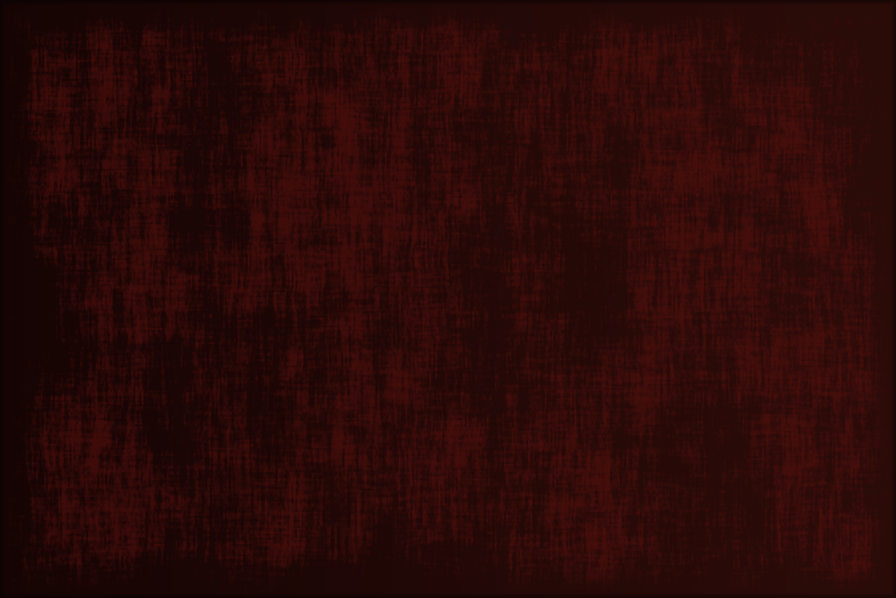
Reproduce this texture procedurally as a Shadertoy shader.

```glsl
// Dark red worn cloth: patchy crimson weave over a near-black brown ground

float hash(vec2 cell) {
    vec3 q = fract(vec3(cell.xyx) * 0.1031);
    q += dot(q, q.yzx + 33.33);
    return fract((q.x + q.y) * q.z);
}

float noise(vec2 p) {
    vec2 i = floor(p), f = fract(p);
    f = f * f * (3.0 - 2.0 * f);
    return mix(mix(hash(i), hash(i + vec2(1, 0)), f.x),
               mix(hash(i + vec2(0, 1)), hash(i + vec2(1, 1)), f.x), f.y);
}

// Octaves of noise, centred on zero
float fbm(vec2 p) {
    float sum = 0.0, amplitude = 0.5;
    for (int i = 0; i < 4; i++) {
        sum += amplitude * (noise(p) - 0.5);
        p = p * 2.03 + 17.7;
        amplitude *= 0.55;
    }
    return sum;
}

void mainImage(out vec4 fragColor, in vec2 fragCoord) {
    vec2 uv = fragCoord / iResolution.xy;
    vec2 p = fragCoord / iResolution.y;

    // Slight wobble so that the threads are not ruled lines
    vec2 q = p + 0.003 * vec2(noise(p * vec2(12, 30)), noise(p.yx * vec2(12, 30) + 40.0));

    // Worn patches, drawn out vertically, with smaller streaks both ways
    float patches = 0.62 * fbm(q * vec2(9.0, 3.6) + 3.1)
                  + 0.55 * fbm(q * vec2(30.0, 8.0) + 61.0)
                  + 0.32 * fbm(q * vec2(9.0, 38.0) + 23.0);

    // Warp and weft threads, broken up by grain
    float warp = noise(q * vec2(300, 30) + 11.0) + 0.5 * noise(q * vec2(160, 18) + 83.0) - 0.75;
    float weft = noise(q * vec2(34, 290) + 29.0) + 0.4 * noise(q * vec2(18, 140) + 57.0) - 0.7;
    float grain = noise(q * vec2(340, 190)) - 0.5;
    float weave = 0.34 * warp + 0.22 * weft + 0.24 * grain;

    // Dye fades out in a ragged border
    vec2 margin = min(uv, 1.0 - uv) * vec2(1.5, 1.0);
    float edge = min(margin.x, margin.y);
    float border = smoothstep(0.0, 0.10, edge + 0.12 * fbm(p * vec2(14, 9) + 7.0));
    float dye = smoothstep(-0.24, 0.40, patches + weave - 0.30 * (1.0 - border));
    dye *= smoothstep(0.0, 0.06, edge);

    // Ground brightens from left to right
    float light = smoothstep(-0.15, 1.0, uv.x);
    vec3 ground = mix(vec3(0.082, 0.016, 0.014), vec3(0.162, 0.042, 0.033), light);
    vec3 crimson = mix(vec3(0.285, 0.052, 0.042), vec3(0.315, 0.060, 0.049), light);
    vec3 color = mix(ground, crimson, 0.76 * dye);

    // Thin dark rim
    color *= mix(0.6, 1.0, smoothstep(0.0, 0.010, edge));
    fragColor = vec4(color, 1.0);
}
```
